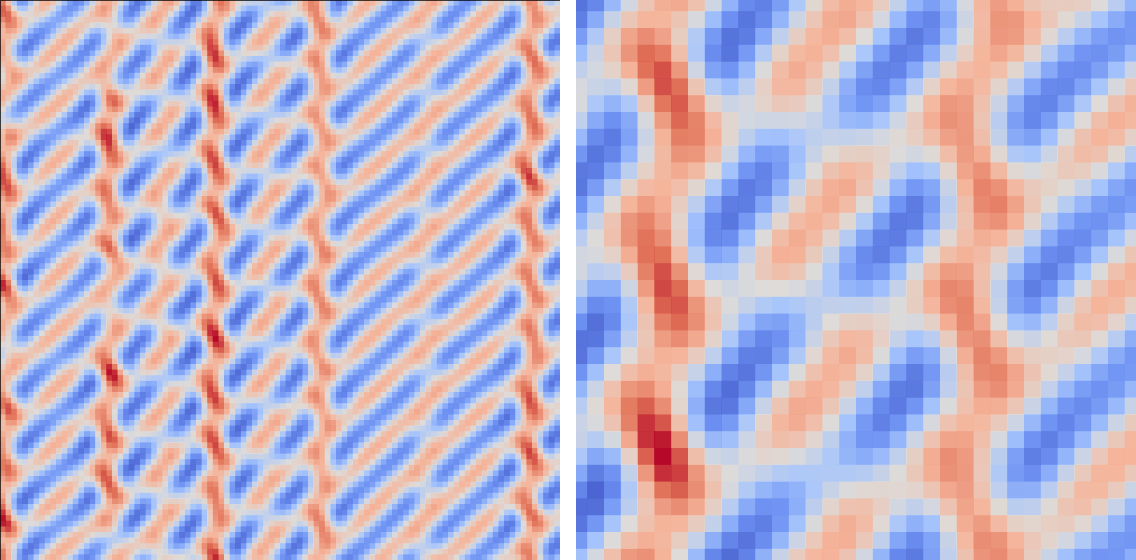
Left, the full canvas; right, a detail of the centre.
Give the GLSL for this pattern, as a WebGL 2 fragment shader.

```glsl
#version 300 es
precision highp float;
// Blocky heat map of diagonal blue and salmon waves, broken by columns of red spots.

uniform vec2 u_resolution;
out vec4 fragColor;

const float TAU = 6.2831853;
const float GRID = 100.0;          // heat map cells per side
const int COLUMNS = 11;
const float COLUMN_START = 0.008;
const float COLUMN_STEP = 0.094;
const float COLUMN_STRENGTH[COLUMNS] = float[](
    0.80, 0.05, 0.80, 0.38, 1.00, 0.30, 0.75, 0.00, 0.30, 0.00, 0.90);

// Diverging ramp from deep blue through grey to deep red.
const vec3 RAMP[7] = vec3[](
    vec3(0.23, 0.30, 0.75), vec3(0.43, 0.57, 0.95), vec3(0.65, 0.77, 0.99),
    vec3(0.87, 0.86, 0.85), vec3(0.96, 0.71, 0.61), vec3(0.88, 0.44, 0.34),
    vec3(0.71, 0.02, 0.15));

vec3 heatColor(float t) {
    float s = clamp(t, 0.0, 1.0) * 6.0;
    int i = min(int(s), 5);
    return mix(RAMP[i], RAMP[i + 1], s - float(i));
}

// Irregular signal in about -1..1, different for each seed.
float layeredSines(float x, float seed) {
    return 0.5 * sin(x * 13.0 + seed * 2.4)
         + 0.3 * sin(x * 29.0 + seed * 5.1)
         + 0.2 * sin(x * 53.0 + seed * 1.7);
}

float bell(float d, float width) {
    return exp(-d * d / (width * width));
}

// Phase of the rising stripes, gently bent.
float stripePhase(vec2 p) {
    float bend = 0.06 * layeredSines(0.5 * p.x + 0.3 * p.y, 2.0);
    return TAU * (9.9 * p.y - 8.6 * p.x + 0.3 + bend);
}

// Strength of a column at height y; the left side is less regular.
float columnStrength(int i, float x, float y) {
    float irregularity = mix(0.75, 0.18, smoothstep(0.2, 0.4, x));
    return COLUMN_STRENGTH[i] * (1.0 + irregularity * layeredSines(y, float(i)));
}

// Stripes that flip into mirrored stripes, and warm up, at each column.
float heat(vec2 p) {
    float stripe = cos(stripePhase(p));
    float wave = stripe;
    float warmth = 0.0;
    for (int i = 0; i < COLUMNS; i++) {
        float center = COLUMN_START + COLUMN_STEP * float(i);
        float d = p.x - center - 0.006 * layeredSines(p.y, float(i) + 4.0);
        float strength = columnStrength(i, center, p.y);
        float mirrored = cos(stripePhase(vec2(p.x - 2.0 * d, p.y)));
        wave -= 0.75 * strength * bell(d, 0.035) * (stripe + mirrored);
        warmth += strength * bell(d, 0.045) * cos(0.5 * TAU * d / 0.055);
    }
    return 0.425 - 0.25 * wave + 0.36 * warmth;
}

// Snaps to cell centers, with a blend one pixel wide between cells.
vec2 snapToCells(vec2 uv, vec2 pixel) {
    vec2 cell = uv * GRID;
    vec2 border = floor(cell + 0.5);
    return (border + clamp((cell - border) / (pixel * GRID), -0.5, 0.5)) / GRID;
}

// Pixel coverage of a line lying along an edge at distance zero.
float edgeLine(float distanceToEdge, float width, float pixel) {
    return clamp((width - distanceToEdge) / pixel + 0.5, 0.0, 1.0);
}

void main() {
    vec2 uv = gl_FragCoord.xy / u_resolution;
    vec2 pixel = 1.0 / u_resolution;
    vec3 color = heatColor(heat(snapToCells(uv, pixel)));

    // Thin dark frame on the left and top.
    float frame = max(edgeLine(uv.x, 0.0013, pixel.x),
                      edgeLine(1.0 - uv.y, 0.0013, pixel.y));
    fragColor = vec4(mix(color, vec3(0.0), frame), 1.0);
}
```
